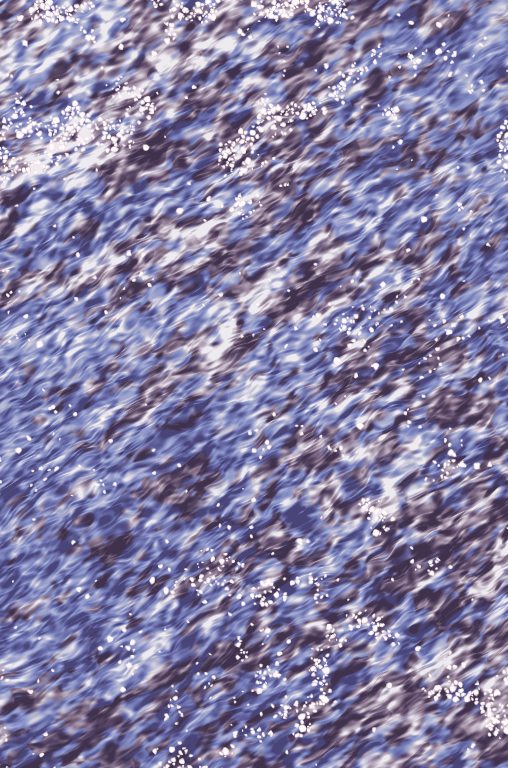
Give the GLSL for this texture, as a WebGL 2 fragment shader.

```glsl
#version 300 es
precision highp float;
// Sunlit shallow water running diagonally over brown stones.
// Stretched, tilted noise layers give the tone of stones, ripples and fine
// fibres; two colour ramps tint them, and clustered discs add the glints.

uniform vec2 u_resolution;
out vec4 outColor;

const float FLOW_ANGLE = 0.56;
const float TONE_MEAN = 0.47;
const float TONE_GAIN = 2.45;
const float FIBRE_GAIN = 0.40;
const float FIBRE_MEAN = 1.42;
const float STONE_BIAS = 0.035;
const float GLINT_CELLS = 80.0;
const float GLINT_DENSITY = 0.75;

const vec3 DEEP_WATER = vec3(0.29, 0.27, 0.47);
const vec3 BLUE = vec3(0.39, 0.40, 0.64);
const vec3 SKY = vec3(0.54, 0.58, 0.79);
const vec3 PALE = vec3(0.72, 0.72, 0.82);
const vec3 FOAM = vec3(0.93, 0.92, 0.94);
const vec3 SHADOW = vec3(0.25, 0.19, 0.29);
const vec3 UMBER = vec3(0.35, 0.28, 0.39);
const vec3 MAUVE = vec3(0.56, 0.47, 0.56);
const vec3 SAND = vec3(0.75, 0.70, 0.76);
const vec3 GLINT = vec3(1.0, 0.98, 0.98);
const vec3 GLINT_RIM = vec3(0.92, 0.82, 0.86);

float hash(vec2 p) {
    vec3 h = fract(vec3(p.xyx) * 0.1031);
    h += dot(h, h.yzx + 33.33);
    return fract((h.x + h.y) * h.z);
}

float noise(vec2 p) {
    vec2 i = floor(p), f = fract(p);
    f = f * f * (3.0 - 2.0 * f);
    return mix(mix(hash(i), hash(i + vec2(1, 0)), f.x),
               mix(hash(i + vec2(0, 1)), hash(i + vec2(1, 1)), f.x), f.y);
}

// Noise stretched along a direction tilted away from the flow.
float streak(vec2 q, vec2 freq, float tilt) {
    float c = cos(tilt), s = sin(tilt);
    return noise(vec2(c * q.x + s * q.y, c * q.y - s * q.x) * freq + 40.0 + 70.0 * tilt);
}

float ridge(float n) { return 1.0 - abs(2.0 * n - 1.0); }

float glow(vec2 p, vec2 centre, float radius) {
    vec2 d = (p - centre) / radius;
    return exp(-dot(d, d));
}

// Four evenly blended steps from dark to light.
vec3 ramp(vec3 a, vec3 b, vec3 c, vec3 d, vec3 e, float t) {
    vec3 k = mix(a, b, clamp(t / 0.24, 0.0, 1.0));
    k = mix(k, c, clamp((t - 0.24) / 0.28, 0.0, 1.0));
    k = mix(k, d, clamp((t - 0.52) / 0.24, 0.0, 1.0));
    return mix(k, e, clamp((t - 0.76) / 0.24, 0.0, 1.0));
}

// Scattered discs; x is the rim coverage, y the core coverage.
vec2 glints(vec2 p, float cells, float seed, float pixel) {
    vec2 cover = vec2(0.0), cell = floor(p * cells);
    for (int y = -1; y <= 1; y++)
    for (int x = -1; x <= 1; x++) {
        vec2 id = cell + vec2(x, y), key = id + seed;
        vec2 centre = (id + vec2(hash(key + 7.3), hash(key + 19.1))) / cells;
        float cluster = smoothstep(0.58, 0.80, 0.5 * noise(centre * 8.0 + 5.0)
                                             + 0.5 * noise(centre * 27.0 + 5.0));
        float region = 0.15 + smoothstep(0.95, 1.35, centre.y)
                     + 0.8 * glow(centre, vec2(0.85, 0.15), 0.4);
        float chance = GLINT_DENSITY * cluster * region + 0.006;
        float size = hash(key + 3.7);
        float radius = mix(0.22, 0.58, size * size) / cells;
        float d = length(p - centre) - radius;
        float on = step(hash(key), chance);
        vec2 disc = 1.0 - smoothstep(-pixel, pixel, vec2(d, d + 0.15 * radius));
        cover = max(cover, on * disc);
    }
    return cover;
}

void main() {
    float pixel = 1.0 / u_resolution.x;
    vec2 p = gl_FragCoord.xy * pixel;

    // Flow coordinates, bent by slow and quick wobbles.
    float c = cos(FLOW_ANGLE), s = sin(FLOW_ANGLE);
    vec2 q = vec2(c * p.x + s * p.y, c * p.y - s * p.x) + 3.0;
    q.y += 0.030 * (noise(q * 5.0) - 0.5) + 0.009 * (noise(q * vec2(30.0, 42.0)) - 0.5);
    q.x += 0.016 * (noise(q * 31.0 + 9.0) - 0.5);

    // Broad regions of open water, bright riffle and sharp focus.
    float openWater = glow(p, vec2(0.02, 0.58), 0.42) + 0.8 * glow(p, vec2(1.0, 1.32), 0.33);
    float riffle = glow(p, vec2(0.45, 0.95), 0.42);
    float focus = 1.0 - 0.5 * smoothstep(0.35, 0.75, abs(p.y - 0.75));

    // Tone from swells, facets, ripples and crossing fibres.
    float tone = 0.16 * streak(q, vec2(6.0, 19.0), 0.10)
               + 0.28 * streak(q, vec2(23.0, 60.0), -0.08)
               + 0.32 * streak(q, vec2(40.0, 105.0), 0.14)
               + 0.24 * streak(q, vec2(66.0, 150.0), -0.18);
    float fibre = ridge(streak(q, vec2(26.0, 140.0), 0.20))
                + ridge(streak(q, vec2(34.0, 165.0), -0.14));
    tone = TONE_MEAN + TONE_GAIN * (tone - 0.5) * (1.0 - 0.3 * min(openWater, 1.0));
    tone += FIBRE_GAIN * focus * (fibre - FIBRE_MEAN) + 0.13 * riffle - 0.05 * openWater;
    tone -= 0.07 * smoothstep(0.45, 0.0, p.y);

    // Stones show through where the water is thin.
    float bed = 0.30 * streak(q, vec2(7.0, 17.0), -0.2) + 0.40 * streak(q, vec2(24.0, 56.0), 0.05)
              + 0.30 * streak(q, vec2(52.0, 115.0), 0.12);
    float stone = smoothstep(-0.07, 0.07, bed - 0.5 + STONE_BIAS - 0.22 * openWater);
    float hollow = smoothstep(0.64, 0.76, streak(q, vec2(26.0, 62.0), 0.26));
    tone -= 0.24 * hollow * stone;
    vec3 water = ramp(DEEP_WATER, BLUE, SKY, PALE, FOAM, tone);
    vec3 colour = mix(water, ramp(SHADOW, UMBER, MAUVE, SAND, FOAM, tone), 0.95 * stone);

    // Sun glints in two sizes, slightly ragged in outline.
    vec2 g = p + 0.004 * (vec2(noise(p * 150.0), noise(p * 150.0 + 31.0)) - 0.5);
    vec2 spark = max(glints(g, GLINT_CELLS, 11.0, pixel), glints(g, GLINT_CELLS * 1.5, 57.0, pixel));
    colour = mix(colour, GLINT_RIM, 0.8 * spark.x);
    colour = mix(colour, GLINT, spark.y);
    outColor = vec4(colour, 1.0);
}
```
